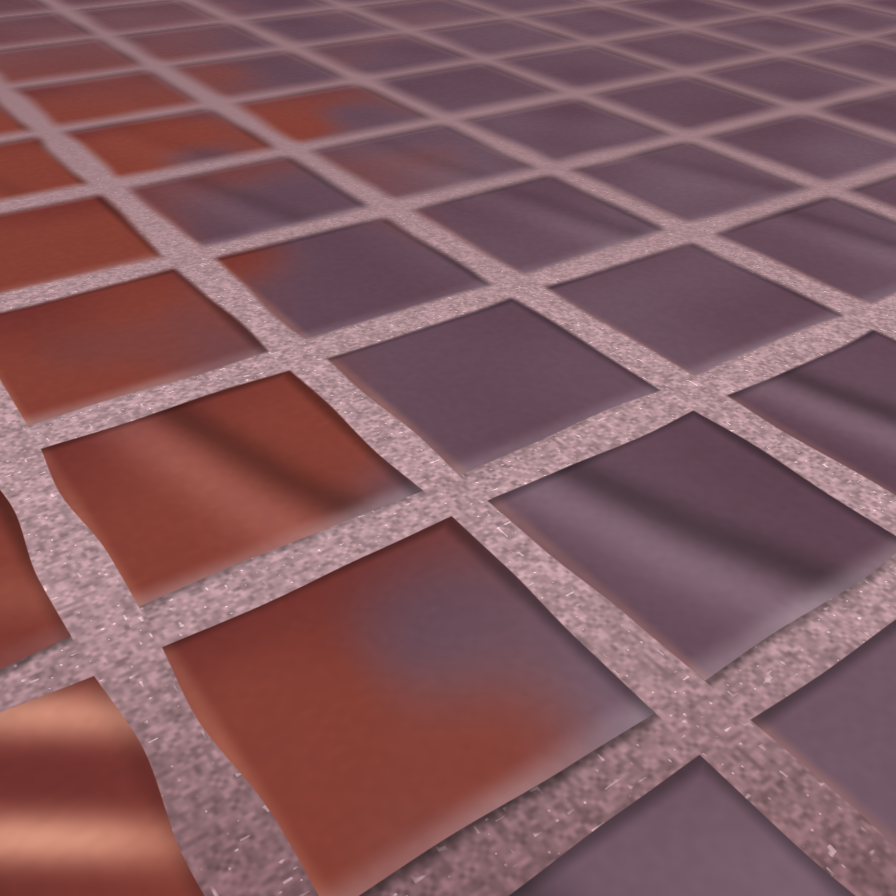
Give the GLSL for this texture, as a WebGL 1 fragment shader.

```glsl
precision highp float;

uniform vec2 u_resolution;

#define GROUT_HALF 0.078
#define EDGE_WOBBLE 0.032
#define FAR_BLUR 0.005
#define GRAIN_SCALE 85.0
#define RUST vec3(0.52, 0.25, 0.21)
#define DARK_RUST vec3(0.43, 0.19, 0.18)
#define PLUM vec3(0.37, 0.26, 0.31)
#define SLATE vec3(0.49, 0.39, 0.44)
#define GROUT_DARK vec3(0.50, 0.37, 0.39)
#define GROUT_LIGHT vec3(0.73, 0.60, 0.62)
#define SHEEN vec3(0.76, 0.68, 0.71)
#define COPPER vec3(0.82, 0.56, 0.46)

float hash(vec2 p) {
  vec3 h = fract(p.xyx * vec3(0.1031, 0.1030, 0.0973));
  h += dot(h, h.yzx + 33.33);
  return fract((h.x + h.y) * h.z);
}

float noise(vec2 p) {
  vec2 i = floor(p), f = fract(p);
  f = f * f * (3.0 - 2.0 * f);
  return mix(mix(hash(i), hash(i + vec2(1, 0)), f.x),
             mix(hash(i + vec2(0, 1)), hash(i + vec2(1, 1)), f.x), f.y);
}

// Inverse perspective: canvas point to floor, one unit per tile
vec2 toFloor(vec2 p) {
  vec2 colU = vec2(0.400, 0.211) - 0.172 * p;
  vec2 colV = vec2(-0.102, 0.291) - 0.222 * p;
  vec2 r = p - vec2(0.508, 0.447);
  float det = colU.x * colV.y - colV.x * colU.y;
  return vec2(r.x * colV.y - colV.x * r.y, colU.x * r.y - r.x * colU.y) / det;
}

vec3 groutColor(vec2 q, vec2 p, float focus) {
  float grain = noise(q * GRAIN_SCALE) * 0.6 + noise(q * GRAIN_SCALE * 0.45 + 7.0) * 0.4;
  float lit = smoothstep(-0.05, 0.42, p.y) * (1.0 - 0.55 * smoothstep(0.6, 1.0, p.y));
  vec3 col = mix(GROUT_DARK, GROUT_LIGHT, 0.85 * lit);
  col *= 1.0 + (grain - 0.5) * 0.5 * focus;
  float sparkle = smoothstep(0.86, 1.0, noise(q * GRAIN_SCALE * 0.8 + 31.0));
  return col + sparkle * 0.22 * focus;
}

vec3 tileColor(vec2 q, vec2 p, float focus) {
  vec2 id = floor(q), f = fract(q);
  vec2 t = (f - GROUT_HALF) / (1.0 - 2.0 * GROUT_HALF);
  float seed = hash(id + 41.0);
  float cloud = noise(q * 2.3 + seed * 17.0);

  // Glaze drifts from rust on the left to plum and slate on the right
  float drift = 0.47 - 0.19 * p.y - p.x + (seed - 0.5) * 0.22 + (cloud - 0.5) * 0.32;
  float warm = smoothstep(-0.14, 0.16, drift) * (1.0 - 0.8 * smoothstep(0.84, 1.0, p.y));
  float cool = 0.45 * cloud + 0.45 * smoothstep(0.5, 0.0, p.y) + 0.25 * (1.0 - t.y) * seed;
  vec3 col = mix(PLUM, SLATE, clamp(cool, 0.0, 1.0));
  col = mix(col, mix(DARK_RUST, RUST, smoothstep(0.1, 0.8, 1.1 - t.y + 0.4 * cloud)), warm);

  // Some tiles carry a soft fold in the glaze
  float bend = t.x + 0.25 * (t.y - 0.5) + 0.1 * (cloud - 0.5) - mix(0.45, 0.75, seed);
  float fold = step(0.45, hash(id + 73.0)) * focus;
  col *= 1.0 - 0.28 * fold * exp(-bend * bend * 130.0);
  col += 0.09 * fold * exp(-pow(bend + 0.2, 2.0) * 50.0);

  // Rims: pale in front, warm on the left, dark at back and right
  float shine = 0.4 + 0.6 * noise(q * 4.0 + 5.0);
  col = mix(col, SHEEN, 0.5 * shine * focus * smoothstep(0.10, 0.0, t.y));
  col = mix(col, COPPER, 0.38 * shine * focus * smoothstep(0.05, 0.0, t.x));
  col *= 1.0 - 0.3 * max(smoothstep(0.94, 1.0, t.x), smoothstep(0.95, 1.0, t.y));

  // Lamp reflected in the rippled corner tile
  float lamp = smoothstep(0.28, 0.04, length(p - vec2(0.04, 0.12))) * step(q.x, -1.0);
  float ripple = 0.5 + 0.5 * cos(44.0 * (p.y - 0.206 + 0.15 * p.x * p.x));
  col = mix(col, mix(DARK_RUST, COPPER + 0.08, ripple * ripple), 0.85 * lamp);
  return col * (0.98 + 0.04 * noise(q * 45.0));
}

void main() {
  vec2 p = gl_FragCoord.xy / u_resolution;
  vec2 q = toFloor(p);
  float focus = 1.0 - smoothstep(0.5, 0.95, p.y);

  // Edge softness from pixel size and defocus, measured on the floor
  float blur = 0.8 / min(u_resolution.x, u_resolution.y) + FAR_BLUR * (1.0 - focus);
  vec2 soft = abs(toFloor(p + vec2(blur, 0.0)) - q) + abs(toFloor(p + vec2(0.0, blur)) - q);

  // Hand-cut tile edges
  vec2 f = fract(q);
  vec2 wobble = vec2(noise(q.yx * vec2(3.0, 2.0)), noise(q * vec2(3.0, 2.0) + 19.0)) - 0.5;
  vec2 gap = GROUT_HALF + EDGE_WOBBLE * wobble;
  vec2 inside = smoothstep(gap - soft, gap + soft, min(f, 1.0 - f));

  // Grout with a thin contact shadow below each front edge
  vec3 grout = groutColor(q, p, focus);
  float shadow = smoothstep(0.035, 0.0, abs(f.y - gap.y)) * inside.x;
  grout *= 1.0 - 0.45 * shadow * smoothstep(0.7, 0.1, p.y);

  vec3 col = mix(grout, tileColor(q, p, focus), inside.x * inside.y);
  gl_FragColor = vec4(clamp(col, 0.0, 1.0), 1.0);
}
```
